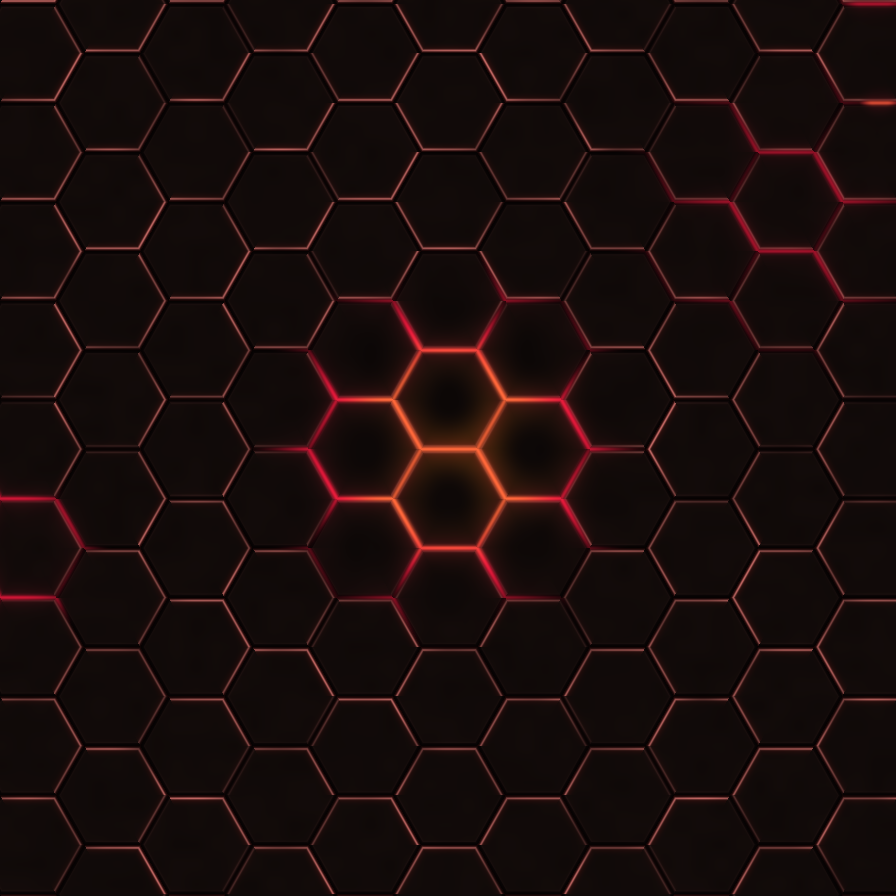
Give the GLSL for this background, as a Shadertoy shader.

```glsl
// Dark honeycomb of bevelled tiles, lit from a hot cluster in the middle.
// A hexagonal repeat gives the edge distance; seams glow near a few light
// spots, and the tile rims that face the middle catch a thin highlight.

#define PITCH vec2(0.0940, 0.1104)    // column step, row step
#define CENTER vec2(0.0013, -0.0013)  // middle of the hot cluster
#define RIM_INSET 0.030               // rim distance from the seam, in rows
#define RIM_WIDTH 0.012
#define SEAM_WIDTH 0.026
#define TILE_COLOR vec3(0.066, 0.040, 0.035)
#define GAP_COLOR vec3(0.020, 0.009, 0.009)
#define RIM_COLOR vec3(0.50, 0.30, 0.29)
#define RED_GLOW vec3(0.93, 0.10, 0.24)
#define ORANGE_GLOW vec3(1.00, 0.41, 0.23)
#define OLIVE_HAZE vec3(0.15, 0.085, 0.00)

float hash(vec2 p) {
    return fract(sin(dot(p, vec2(127.1, 311.7))) * 43758.55);
}

float noise(vec2 p) {
    vec2 cell = floor(p), f = fract(p);
    f = f * f * (3.0 - 2.0 * f);
    return mix(mix(hash(cell), hash(cell + vec2(1, 0)), f.x),
               mix(hash(cell + vec2(0, 1)), hash(cell + vec2(1, 1)), f.x), f.y);
}

// Offset from the nearest flat-topped tile centre; rows are one unit apart.
vec2 hexLocal(vec2 q) {
    vec2 period = vec2(1.73205, 1.0), halfPeriod = 0.5 * period;
    vec2 a = mod(q + vec2(halfPeriod.x, 0.0), period) - halfPeriod;
    vec2 b = mod(q + vec2(0.0, halfPeriod.y), period) - halfPeriod;
    return dot(a, a) < dot(b, b) ? a : b;
}

// Soft disc of light, full inside the inner radius.
float spot(vec2 p, vec2 c, float inner, float outer) {
    return 1.0 - smoothstep(inner, outer, length(p - c));
}

float bell(float x, float width) {
    return exp(-x * x / (width * width));
}

void mainImage(out vec4 fragColor, in vec2 fragCoord) {
    vec2 p = (fragCoord - 0.5 * iResolution.xy) / iResolution.y;
    vec2 fromCenter = p - CENTER;
    vec2 q = fromCenter * vec2(0.866025, 1.0) / PITCH;
    float pixel = 1.0 / (iResolution.y * PITCH.y);

    // Nearest side of the tile: distance to its seam and outward normal
    vec2 local = hexLocal(q);
    vec2 normal = vec2(0.0, 1.0);
    vec2 falling = vec2(0.866025, 0.5), rising = vec2(0.866025, -0.5);
    if (abs(dot(local, falling)) > abs(dot(local, normal))) normal = falling;
    if (abs(dot(local, rising)) > abs(dot(local, normal))) normal = rising;
    bool isFalling = normal == falling;
    bool isRising = normal == rising;
    float side = dot(local, normal);
    float edge = 0.5 - abs(side);
    normal *= side < 0.0 ? -1.0 : 1.0;

    // Light spots: hot middle, upper right, left border and right corner
    float radius = length(fromCenter);
    float middle = spot(p, CENTER, 0.125, 0.230);
    float upperRight = 0.62 * spot(p, vec2(0.375, 0.265), 0.040, 0.205);
    float leftBorder = 0.85 * spot(p, vec2(-0.490, -0.112), 0.050, 0.115);
    float corner = 0.80 * spot(p, vec2(0.482, 0.387), 0.008, 0.030);
    float topEdge = 0.65 * spot(p, vec2(0.475, 0.498), 0.015, 0.045);
    float glow = max(max(middle, upperRight), max(leftBorder, max(corner, topEdge)));

    // Tile face and dark gap
    float face = smoothstep(RIM_INSET - 0.6 * pixel, RIM_INSET + 0.6 * pixel, edge);
    vec3 tile = TILE_COLOR * (0.9 + 0.2 * noise(q * 5.0));
    vec3 color = mix(GAP_COLOR, tile, face);

    // Rim highlight on sides turned towards the middle, lost in strong glow
    vec2 toCenter = normalize(local - q + 1e-4);
    float facing = smoothstep(-0.15, 0.70, dot(normal, toCenter));
    float shine = (0.06 + facing) * (0.45 + 0.7 * noise(q * 2.3 + 7.0));
    shine *= 1.0 - 0.75 * glow;
    float rim = bell(edge - RIM_INSET, max(RIM_WIDTH, 0.7 * pixel));
    color += RIM_COLOR * rim * shine;
    color += vec3(0.09, 0.012, 0.010) * shine * bell(edge - RIM_INSET, 0.045);

    // Rising seams fade sooner; falling seams are a little wider
    float strength = isRising ? 0.8 * pow(glow, 3.0) : glow;
    float width = SEAM_WIDTH * (isFalling ? 1.25 : 1.0) * (0.6 + 0.4 * glow);
    float heat = max(1.0 - smoothstep(0.085, 0.145, radius), corner);
    vec3 glowColor = mix(RED_GLOW, ORANGE_GLOW, heat);
    float seam = strength * bell(edge, max(width, 0.8 * pixel));
    color = mix(color, glowColor, clamp(seam, 0.0, 1.0));

    // Haze spilling over the faces, leaving the tile centres darker
    float spill = mix(strength, glow * glow, 0.5);
    color += RED_GLOW * 0.21 * spill * exp(-edge / 0.085) * (1.0 - seam);
    float hollow = smoothstep(0.08, 0.46, length(local));
    color += OLIVE_HAZE * hollow * bell(length(fromCenter - vec2(0.022, 0.0)), 0.085)
           * (1.0 - seam);
    color *= mix(1.0, 0.75 + 0.25 * hollow, middle);

    fragColor = vec4(clamp(color, 0.0, 1.0), 1.0);
}
```
